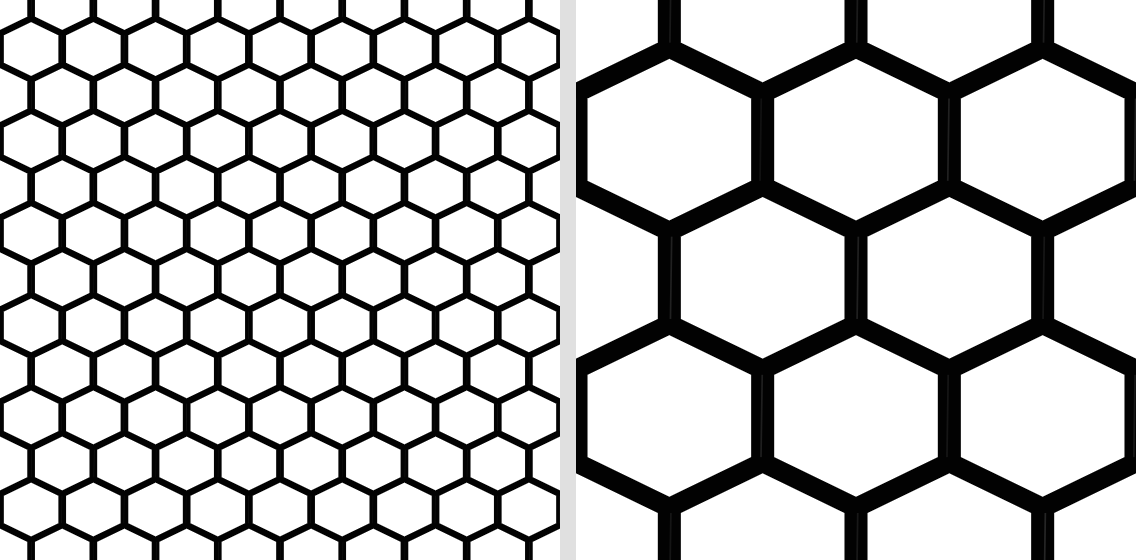
Left: the whole. Right: its middle third, enlarged.
This pattern is drawn by a Shadertoy shader. Its source:

```glsl
#define COLUMNS 9.0
#define ROW_STEP 0.08223
#define ORIGIN vec2(0.0, 0.5013)
#define HOLE_HALF_WIDTH 0.0487
#define HOLE_HALF_HEIGHT 0.0481
#define EDGE_SLOPE 0.485
#define HAIRLINE_WIDTH 0.0010
#define HAIRLINE_OFFSET 0.0008
#define HAIRLINE_GRAY 0.14
#define WIRE_GRAY 0.008

const float PITCH = 1.0 / COLUMNS;
const float HOLE_SIDE = HOLE_HALF_HEIGHT - EDGE_SLOPE * HOLE_HALF_WIDTH;

// Signed distance to a flattened, pointy-topped hexagon
float hexagonDistance(vec2 p) {
    p = abs(p);
    float slanted = (p.y + EDGE_SLOPE * p.x - HOLE_HALF_HEIGHT) / sqrt(1.0 + EDGE_SLOPE * EDGE_SLOPE);
    return max(p.x - HOLE_HALF_WIDTH, slanted);
}

// Position relative to the nearest node of a rectangular lattice
vec2 repeatCentered(vec2 p, vec2 period) {
    return p - period * round(p / period);
}

// Distance to the nearest hole, from two interleaved lattices
float honeycombDistance(vec2 p) {
    vec2 period = vec2(PITCH, 2.0 * ROW_STEP);
    float evenRows = hexagonDistance(repeatCentered(p, period));
    float oddRows = hexagonDistance(repeatCentered(p - 0.5 * period, period));
    return min(evenRows, oddRows);
}

float coverage(float d, float pixel) {
    return clamp(0.5 - d / pixel, 0.0, 1.0);
}

// Faint, slightly tilted seam inside each upright wall
float hairline(vec2 p, float pixel) {
    float row = round(p.y / ROW_STEP);
    float odd = mod(row, 2.0);
    float y = p.y - row * ROW_STEP;
    float wall = round(p.x / PITCH - 0.5 + 0.5 * odd);
    float x = p.x - (wall + 0.5 - 0.5 * odd) * PITCH;
    float variation = sin(wall * 2.3 + row * 1.7) + 0.5 * sin(wall * 5.1 - row * 3.9);
    float offset = HAIRLINE_OFFSET * (1.0 - 2.0 * odd) + 0.0003 * variation;
    float seam = abs(x - offset - 0.015 * y) - 0.5 * HAIRLINE_WIDTH;
    float line = coverage(seam, pixel) * min(1.0, HAIRLINE_WIDTH / pixel);
    return line * coverage(abs(y) - HOLE_SIDE, pixel) * (0.7 + 0.2 * variation);
}

void mainImage(out vec4 fragColor, in vec2 fragCoord) {
    float pixel = 1.0 / iResolution.y;
    vec2 p = fragCoord * pixel - ORIGIN;

    float wire = WIRE_GRAY + HAIRLINE_GRAY * hairline(p, pixel);
    float hole = coverage(honeycombDistance(p), pixel);
    fragColor = vec4(vec3(mix(wire, 1.0, hole)), 1.0);
}
```
